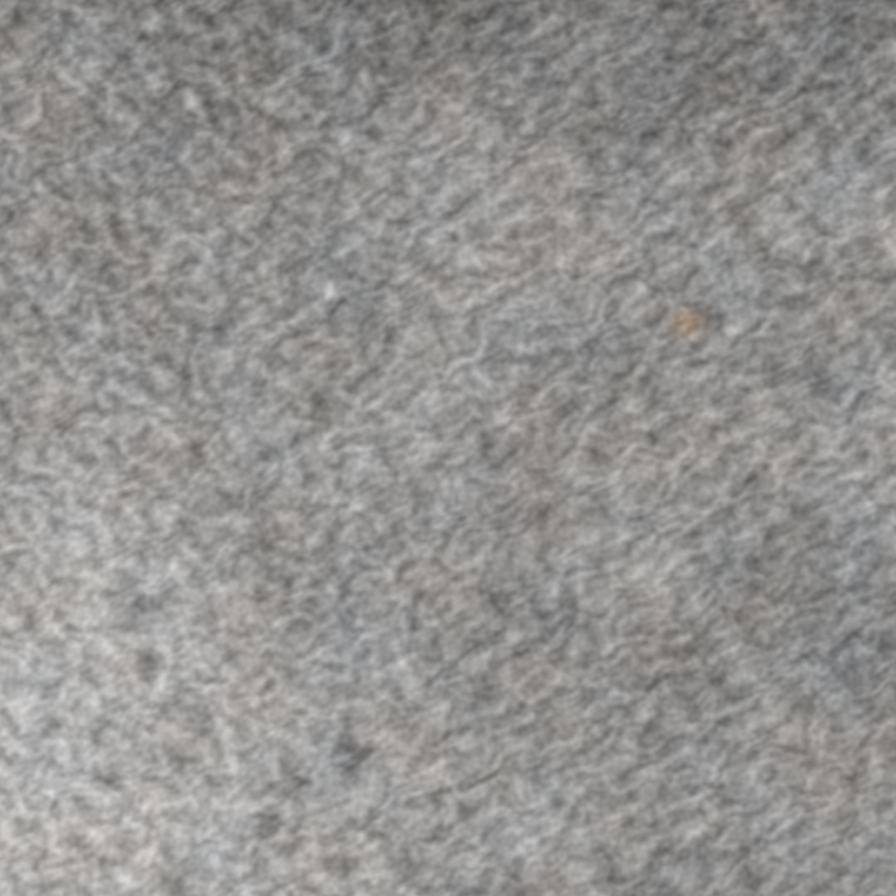
Reproduce this texture procedurally as a WebGL 2 fragment shader.

```glsl
#version 300 es
precision highp float;
// Weathered grey stone: soft diagonal grain, pale lower-left corner, dark pits and faint rust.

uniform vec2 u_resolution;
out vec4 fragColor;

const float TAU = 6.28319;
const vec3 WARM_SHIFT = vec3(0.012, 0.0, -0.014);
const vec3 RUST_SHIFT = vec3(0.07, 0.0, -0.07);

vec2 hash2(vec2 cell) {
  vec3 q = fract(cell.xyx * vec3(0.1031, 0.1030, 0.0973));
  q += dot(q, q.yzx + 33.33);
  return fract((q.xx + q.yz) * q.zy);
}

vec2 gradientAt(vec2 cell) {
  float angle = TAU * hash2(cell).x;
  return vec2(cos(angle), sin(angle));
}

// Gradient noise, centred on zero.
float noise(vec2 p) {
  vec2 cell = floor(p);
  vec2 f = p - cell;
  vec2 u = f * f * f * (f * (f * 6.0 - 15.0) + 10.0);
  vec2 e = vec2(1.0, 0.0);
  float a = dot(gradientAt(cell), f);
  float b = dot(gradientAt(cell + e.xy), f - e.xy);
  float c = dot(gradientAt(cell + e.yx), f - e.yx);
  float d = dot(gradientAt(cell + e.xx), f - e.xx);
  return mix(mix(a, b, u.x), mix(c, d, u.x), u.y);
}

float fbm(vec2 p, int octaves) {
  float sum = 0.0;
  float amplitude = 1.0;
  for (int i = 0; i < octaves; i++) {
    sum += amplitude * noise(p);
    p = mat2(1.6, 1.2, -1.2, 1.6) * p + 17.3;
    amplitude *= 0.6;
  }
  return sum;
}

// Noise drawn out along one direction; frequency is (along, across).
float grain(vec2 p, float angle, vec2 frequency) {
  float c = cos(angle);
  float s = sin(angle);
  vec2 q = vec2(c * p.x + s * p.y, c * p.y - s * p.x);
  return noise(q * frequency + 40.0);
}

// Soft round spots, jittered one per cell; only a share of the cells is filled.
float spots(vec2 p, float cells, float radius, float share, float seed) {
  vec2 q = p * cells;
  vec2 home = floor(q);
  float cover = 0.0;
  for (int y = -1; y <= 1; y++) {
    for (int x = -1; x <= 1; x++) {
      vec2 cell = home + vec2(x, y);
      vec2 pick = hash2(cell + seed + 71.0);
      vec2 centre = cell + 0.15 + 0.7 * hash2(cell + seed);
      float size = radius * cells * mix(0.6, 1.2, pick.y);
      float spot = 1.0 - smoothstep(0.0, size, length(q - centre));
      cover = max(cover, spot * step(pick.x, share));
    }
  }
  return cover;
}

float segmentDistance(vec2 p, vec2 a, vec2 b) {
  vec2 ab = b - a;
  float t = clamp(dot(p - a, ab) / dot(ab, ab), 0.0, 1.0);
  return length(p - a - ab * t);
}

void main() {
  vec2 p = gl_FragCoord.xy / u_resolution;
  vec2 wobble = vec2(noise(p * 24.0), noise(p * 24.0 + 60.0));
  vec2 q = p + 0.009 * wobble;

  // Broad light and shade
  float glow = 1.0 - smoothstep(0.05, 0.75, length(p - vec2(0.0, 0.02)));
  float topShade = smoothstep(0.78, 1.05, p.y) * mix(0.6, 1.0, p.x);
  float tone = 0.562 + 0.13 * glow - 0.11 * topShade;
  tone -= 0.03 * smoothstep(0.5, 1.0, p.x) * (1.0 - smoothstep(0.1, 0.5, p.y));
  tone += 0.075 * fbm(p * 5.0 + 9.0, 3);

  // Grain: falling on the left, rising on the right
  float side = smoothstep(0.15, 0.6, p.x + 0.15 * noise(p * 4.0));
  float falling = grain(q, -0.6, vec2(42.0, 56.0));
  float rising = grain(q, 0.6, vec2(32.0, 62.0));
  tone += 0.18 * (sqrt(1.0 - side) * falling + sqrt(side) * rising);
  tone += 0.12 * grain(q + 3.0, 0.45, vec2(75.0, 112.0));
  tone += 0.06 * noise(p * 135.0);

  // Pits, pale flecks and a faint crack
  tone -= 0.15 * spots(q, 11.0, 0.032, 0.45, 5.0) * smoothstep(0.1, 0.45, glow);
  tone += 0.13 * spots(q, 13.0, 0.016, 0.12, 23.0);
  float crack = segmentDistance(p + 0.02 * wobble, vec2(0.27, 0.03), vec2(0.56, 0.14));
  tone -= 0.07 * (1.0 - smoothstep(0.0, 0.009, crack));

  // Slight warm and cool drift with sparse rust
  float warmth = 0.45 + 1.2 * fbm(p * 9.0 + 31.0, 2);
  float rust = spots(q, 6.0, 0.035, 0.06, 47.0) * smoothstep(0.5, 0.8, p.x);
  vec3 colour = vec3(tone) + WARM_SHIFT * warmth + RUST_SHIFT * rust;
  fragColor = vec4(clamp(colour, 0.0, 1.0), 1.0);
}
```
